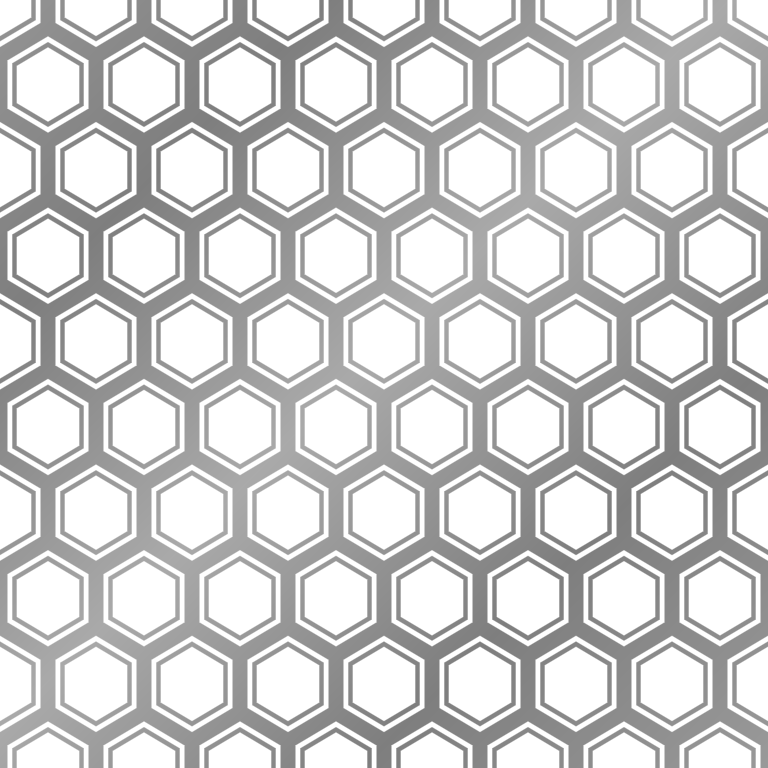
This pattern is drawn by a three.js fragment shader. Its source:

```glsl
varying vec2 vUv;

// Apothem of the pointy-top hexagon passing through p
float hexRadius(vec2 p) {
  p = abs(p);
  return max(p.x, dot(p, vec2(0.5, 0.866)));
}

// Distance from the nearest centre of a staggered hexagonal lattice
float honeycomb(vec2 p) {
  vec2 cell = vec2(1.0, 1.732);
  vec2 evenRow = mod(p + vec2(0.0, 0.866), cell) - 0.5 * cell;
  vec2 oddRow = mod(p + vec2(0.5, 0.0), cell) - 0.5 * cell;
  return min(hexRadius(evenRow), hexRadius(oddRow));
}

// Soft step from 0 to 1 where the radius passes the edge
float outside(float edge, float radius) {
  return smoothstep(edge - 0.008, edge + 0.008, radius);
}

// Diagonal metallic sheen, brightest on a band through the middle
float sheen(vec2 uv) {
  float d = abs(uv.x + 1.0 - uv.y - 0.95);
  return 0.665 - 0.17 * min(d / 0.52, 1.0) + 0.2 * max(d - 0.52, 0.0);
}

void main() {
  // Eight columns, with rows stretched slightly taller than regular
  float radius = honeycomb(vec2(vUv.x * 8.0, (vUv.y + 0.002) * 7.767));

  // Wide mesh between the cells and a thin ring inside each one
  float mesh = outside(0.422, radius);
  float ring = outside(0.326, radius) - outside(0.372, radius);

  gl_FragColor = vec4(vec3(mix(1.0, sheen(vUv), mesh + ring)), 1.0);
}
```
